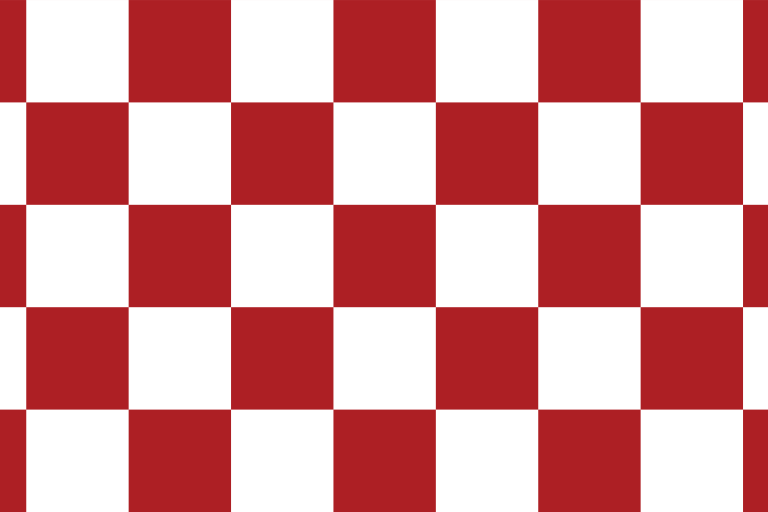
Reproduce this pattern procedurally as a WebGL 1 fragment shader.

```glsl
precision highp float;
// Red and white checkerboard, centred across and standing on the lower edge.

uniform vec2 u_resolution;

#define CELL 0.13333       // side of a square, in canvas widths
#define CENTRE_X 0.50084   // middle of the central red column
#define ROWS 5.0           // rows of squares, counted from the bottom
#define RED vec3(0.68, 0.12, 0.14)
#define WHITE vec3(1.0)

// Signed distance to the nearest cell border: positive in even cells.
vec2 alternatingDistance(vec2 cell) {
  return 0.5 - abs(mod(cell + 0.5, 2.0) - 1.0);
}

void main() {
  float cellPixels = CELL * u_resolution.x;
  vec2 position = gl_FragCoord.xy / u_resolution.x;
  vec2 cell = (position - vec2(CENTRE_X, 0.0)) / CELL;
  cell.x += 0.5;

  // The two smoothed square waves multiply into the checks.
  vec2 wave = clamp(2.0 * cellPixels * alternatingDistance(cell), -1.0, 1.0);
  float red = 0.5 + 0.5 * wave.x * wave.y;

  // White sliver above the top row.
  red *= clamp((ROWS - cell.y) * cellPixels + 0.5, 0.0, 1.0);

  gl_FragColor = vec4(mix(WHITE, RED, red), 1.0);
}
```
